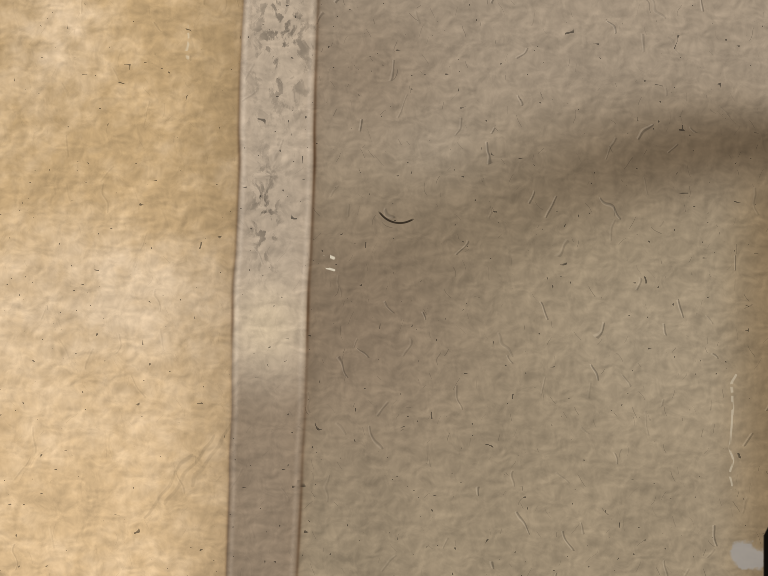
Give the GLSL for this texture, as a WebGL 2 fragment shader.

```glsl
#version 300 es
precision highp float;
// Aged vellum binding: a golden board, a raised strip between two creases and
// a grey-brown cover under a soft curved shadow. Colour fields are layered
// with value noise, relief and scattered cracks.
uniform vec2 u_resolution;
out vec4 fragColor;

const vec3 TAN = vec3(0.765, 0.645, 0.475);
const vec3 CREAM = vec3(0.85, 0.75, 0.62);
const vec3 HONEY = vec3(0.84, 0.715, 0.545);
const vec3 STRIP = vec3(0.71, 0.64, 0.555);
const vec3 STRIP_LOW = vec3(0.56, 0.49, 0.41);
const vec3 GLOW = vec3(0.80, 0.72, 0.60);
const vec3 COVER_TOP = vec3(0.63, 0.565, 0.485);
const vec3 COVER_LOW = vec3(0.605, 0.54, 0.445);
const vec3 COVER_MID = vec3(0.55, 0.48, 0.40);
const vec3 EDGE = vec3(0.50, 0.41, 0.29);
const vec3 SHADE = vec3(0.34, 0.28, 0.21);
const vec3 CREASE = vec3(0.36, 0.27, 0.19);
const vec3 CHALK = vec3(0.88, 0.84, 0.75);
const float CRACK_CELLS = 15.0;
const float CRACK_SHARE = 0.4;
const float RELIEF = 0.17;

float hash(vec2 p) {
  vec3 q = fract(p.xyx * 0.1031);
  q += dot(q, q.yzx + 33.33);
  return fract((q.x + q.y) * q.z);
}
float noise(vec2 p) {
  vec2 i = floor(p), f = fract(p);
  f = f * f * (3.0 - 2.0 * f);
  return mix(mix(hash(i), hash(i + vec2(1, 0)), f.x),
             mix(hash(i + vec2(0, 1)), hash(i + 1.0), f.x), f.y);
}
float fbm(vec2 p) {
  float sum = 0.0, amp = 0.5;
  for (int i = 0; i < 4; i++, amp *= 0.55) {
    sum += amp * noise(p);
    p = mat2(1.6, 1.2, -1.2, 1.6) * p + 17.3;
  }
  return sum;
}
// Soft elliptical spot
float blob(vec2 p, float x, float y, float w, float h) {
  vec2 d = (p - vec2(x, y)) / vec2(w, h);
  return exp(-dot(d, d));
}
float ridge(float d, float width) { return exp(-d * d / (width * width)); }
float stroke(float d, float width) {
  return 1.0 - smoothstep(width * 0.4, width + 0.7 / u_resolution.y, abs(d));
}
float line(vec2 p, vec2 a, vec2 b, float width) {
  vec2 d = b - a;
  return stroke(length(p - a - d * clamp(dot(p - a, d) / dot(d, d), 0.0, 1.0)), width);
}
// Short, mostly upright cracks: one candidate per grid cell
float cracks(vec2 p) {
  float ink = 0.0;
  for (int k = 0; k < 9; k++) {
    vec2 cell = floor(p * CRACK_CELLS) + vec2(k % 3 - 1, k / 3 - 1);
    vec2 mid = (cell + vec2(hash(cell + 3.1), hash(cell + 8.7))) / CRACK_CELLS;
    float lean = 1.6 * hash(cell + 21.0) - 0.8;
    vec2 arm = vec2(sin(lean), cos(lean)) * mix(0.005, 0.022, hash(cell + 40.0));
    float present = step(hash(cell + 55.0), CRACK_SHARE) * mix(0.2, 1.0, hash(cell + 71.0));
    ink = max(ink, present * line(p, mid - arm, mid + arm, 0.0011));
  }
  return ink;
}

void main() {
  vec2 p = gl_FragCoord.xy / u_resolution.y;
  float x = p.x, y = p.y, aa = 1.0 / u_resolution.y;
  float mottle = fbm(p * 8.0) - 0.52, grain = fbm(p * 38.0) - 0.52;
  float wobble = 0.006 * (noise(vec2(y * 14.0, 2.0)) - 0.5);
  float left = x - 0.390 - 0.032 * y - wobble;
  float right = x - 0.514 - 0.038 * y - 0.016 * y * (1.0 - y) - wobble * 0.6;
  vec2 warped = p + 0.012 * (vec2(noise(p * 45.0), noise(p * 45.0 + 9.0)) - 0.5);
  // Golden board
  vec3 board = mix(HONEY, TAN, smoothstep(0.45, 0.75, y));
  float pale = blob(p, 0.18, 0.47, 0.24, 0.15) + 0.6 * blob(p, 0.07, 0.92, 0.10, 0.14);
  board = mix(board, CREAM, clamp(pale + mottle + grain * 0.8, 0.0, 1.0));
  board *= 1.0 - 0.12 * smoothstep(-0.16, 0.0, left);
  // Raised strip
  vec3 strip = mix(STRIP_LOW, STRIP, smoothstep(0.26, 0.42, y));
  strip = mix(strip, GLOW, 0.85 * blob(p, 0.462, 0.435, 0.065, 0.07));
  float scuff = blob(p, 0.49, 0.93, 0.05, 0.12) + blob(p, 0.46, 0.63, 0.025, 0.09);
  strip *= 1.0 - 0.3 * scuff * smoothstep(0.5, 0.7, fbm(warped * vec2(95, 65)));
  // Cover with its curved shadow
  vec3 cover = mix(COVER_LOW, COVER_TOP, smoothstep(0.55, 0.9, y));
  float dim = blob(p, 0.60, 0.43, 0.24, 0.25) + 0.7 * blob(p, 0.62, 0.88, 0.14, 0.12);
  cover = mix(cover, COVER_MID, min(dim, 1.0));
  cover += 0.05 * blob(p, 0.76, 0.74, 0.09, 0.06) + 0.035 * blob(p, 1.12, 0.40, 0.14, 0.13);
  cover = mix(cover, EDGE, 0.6 * smoothstep(1.23, 1.34, x) * smoothstep(0.8, 0.6, y));
  float reach = 1.333 - x;
  float band = ridge(y - 0.75 + 0.46 * reach * reach, 0.065 + 0.10 * abs(reach));
  cover = mix(cover, SHADE, band * mix(0.17, 0.75, smoothstep(0.65, 1.3, x)));
  // Creases of uneven depth with lit shoulders
  vec3 col = mix(board, strip, smoothstep(-aa, aa, left));
  col = mix(col, cover, smoothstep(-0.003, 0.003, right));
  float press = mix(0.35, 1.1, noise(vec2(y * 11.0, 5.0)));
  col = mix(col, CREASE, press * 0.5 * ridge(left, 0.003) + 0.10 * exp(-abs(left) / 0.015));
  col = mix(col, CREASE, press * 0.75 * ridge(right, 0.003) + 0.18 * exp(-abs(right) / 0.012));
  col += 0.06 * ridge(left - 0.008, 0.004) + 0.05 * ridge(right + 0.010, 0.004);
  // Relief, fibres, cracks and pores
  float bump = fbm(warped * 75.0) - fbm(warped * 75.0 + vec2(-0.4, 0.5));
  float fibre = noise(warped * vec2(38, 190)) - 0.5;
  col *= 1.0 + RELIEF * bump + 0.10 * mottle + 0.15 * grain + 0.06 * fibre;
  float wear = mix(0.3, 1.0, step(0.0, right));
  col *= 1.0 - wear * (0.22 * cracks(warped) + 0.14 * cracks(warped * 2.1 + 4.0));
  col += 0.06 * wear * cracks(warped + vec2(0.0025, -0.001));
  col *= 1.0 - 0.4 * smoothstep(0.95, 0.99, noise(warped * 120.0));
  // Diagonal folds low on the board
  for (float s = 0.0; s < 3.0; s++) {
    vec2 a = vec2(0.25 + 0.04 * s, 0.10 + 0.03 * s);
    col *= 1.0 - 0.07 * step(left, 0.0) * line(warped, a, a + vec2(0.08, 0.11), 0.003);
  }
  // Curved nick, chalky flecks and dashes
  vec2 nick = p - vec2(0.694, 0.6545);
  float arc = stroke(length(nick) - 0.0417, 0.0014) * smoothstep(-0.028, -0.033, nick.y + 0.21 * nick.x);
  col = mix(col, SHADE * 0.5, 0.85 * arc);
  float fleck = line(p, vec2(0.563, 0.559), vec2(0.579, 0.552), 0.003)
    + line(p, vec2(0.566, 0.535), vec2(0.58, 0.531), 0.002)
    + 0.5 * line(warped, vec2(0.323, 0.90), vec2(0.329, 0.965), 0.002)
    + 0.5 * line(warped, vec2(1.266, 0.15), vec2(1.275, 0.35), 0.002);
  col = mix(col, CHALK, 0.85 * min(fleck, 1.0) * smoothstep(0.35, 0.6, noise(p * 130.0)));
  // Worn corner and dark gap
  float worn = length(warped - vec2(1.298, 0.032)) + 0.04 * grain;
  col = mix(col, vec3(0.62, 0.60, 0.58), 0.8 * smoothstep(0.028, 0.018, worn));
  float gap = x - 1.326 - 0.5 * max(y - 0.07, 0.0);
  fragColor = vec4(mix(col, SHADE * 0.2, smoothstep(-0.002, 0.002, gap)), 1.0);
}
```
